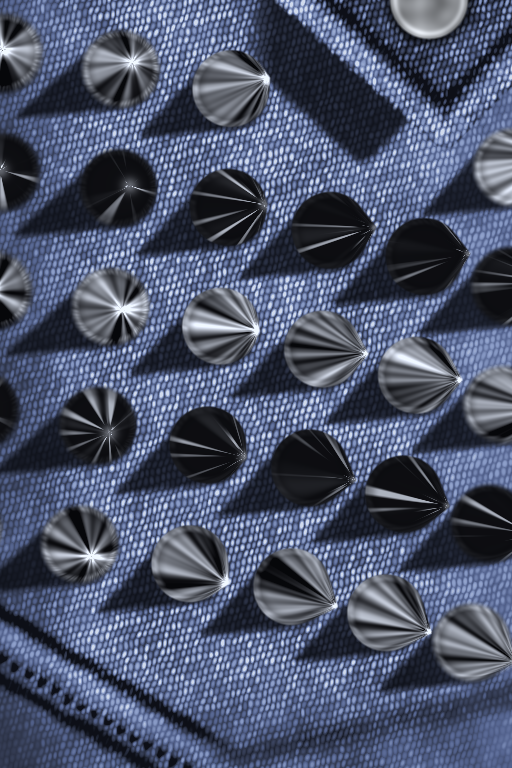
A WebGL 2 fragment shader for this texture:

```glsl
#version 300 es
precision highp float;
// Rows of pointed metal studs, alternately silver and black, on worn blue denim.
// A bent 6 by 5 lattice places cones and their shadows; streaks fan from each tip.
// Twill cells form the cloth, with a frayed flap above and a stitched seam below.
uniform vec2 u_resolution;
out vec4 fragColor;

float hash(vec2 p) {
  vec3 q = fract(p.xyx * vec3(0.1031, 0.103, 0.0973));
  q += dot(q, q.yzx + 33.33);
  return fract((q.x + q.y) * q.z);
}

vec2 gradient(vec2 cell) {
  float a = 6.2832 * hash(cell);
  return vec2(cos(a), sin(a));
}

float noise(vec2 p) {
  vec2 i = floor(p), f = fract(p), u = f * f * f * (f * (f * 6.0 - 15.0) + 10.0), e = vec2(1, 0);
  return mix(mix(dot(gradient(i), f), dot(gradient(i + e), f - e), u.x),
             mix(dot(gradient(i + e.yx), f - e.yx), dot(gradient(i + 1.0), f - 1.0), u.x), u.y);
}

// Soft line around zero
float ridge(float x, float tightness) { return exp(-x * x * tightness); }

// Indigo ramp from shadow to bleached thread
vec3 denim(float t) {
  vec3 c = mix(vec3(0.05, 0.06, 0.09), vec3(0.20, 0.23, 0.32), smoothstep(0.0, 0.35, t));
  c = mix(c, vec3(0.33, 0.39, 0.56), smoothstep(0.3, 0.55, t));
  c = mix(c, vec3(0.54, 0.61, 0.78), smoothstep(0.5, 0.78, t));
  return mix(c, vec3(0.82, 0.86, 0.93), smoothstep(0.75, 1.05, t));
}

// Staggered slanted threads, about -0.5 to 0.5
float weave(vec2 p) {
  p += 0.05 * vec2(noise(p * 3.0), noise(p * 3.0 + 40.0));
  vec2 q = vec2(p.x + 0.25 * p.y, p.y - 0.3 * p.x) / vec2(0.105, 0.17);
  q.y += floor(q.x) * 0.37;
  float thread = smoothstep(0.62, 0.1, length((fract(q) - 0.5) * vec2(1.0, 0.85)));
  return thread * (0.5 + 0.7 * hash(floor(q) + 50.0)) - 0.45;
}

// Distance to the outline of a disc joined to a small tip at h
float cone(vec2 p, vec2 h, float r1, float r2) {
  float len = length(h);
  if (len <= r1 - r2) return length(p) - r1;
  vec2 e = h / len;
  p = vec2(abs(p.x * e.y - p.y * e.x), dot(p, e));
  float b = (r1 - r2) / len, a = sqrt(1.0 - b * b), k = dot(p, vec2(-b, a));
  if (k < 0.0) return length(p) - r1;
  if (k > a * len) return length(p - vec2(0, len)) - r2;
  return dot(p, vec2(a, b)) - r1;
}

float flap(vec2 p) {
  vec2 d = vec2(dot(p - vec2(5.37, 0), vec2(-0.671, 0.742)),
                dot(p - vec2(8.95, 2.75), vec2(0.716, 0.698))) + 0.3;
  return length(max(d, 0.0)) + min(max(d.x, d.y), 0.0) - 0.3;
}

vec2 studCenter(float c, float r) {
  return vec2(0.06 + 2.38 * c - 0.078 * c * c - 0.05 * r * r,
              1.02 + 0.293 * c + 0.031 * c * c + 2.32 * r);
}

// The flap replaces two studs of the top row
bool covered(float c, float r) { return r < 0.5 && c > 2.5 && c < 4.5; }

// Metal seen along the cone; d runs from the tip
vec3 metal(vec2 d, float edge, float c, float r) {
  float l = length(d), silver = 1.0 - mod(r, 2.0), sharp = smoothstep(0.5, 2.5, c);
  vec2 n = d / (l + 0.02), seed = vec2(c * 7.3, r * 5.7);
  float broad = noise(n * 2.4 + seed), fine = noise(n * mix(3.0, 8.0, sharp) + seed + 20.0);
  float bright = 0.5 + 0.9 * broad + 0.8 * fine - 0.4 * n.y * n.y * (1.0 - 0.5 * sharp);
  float black = 0.03 + 0.75 * smoothstep(0.18, 0.5, fine) + 0.12 * smoothstep(0.1, 0.5, broad);
  float v = mix(black, bright, silver) * mix(1.0, 0.55, smoothstep(-0.3, 0.0, edge));
  float fuzz = 0.6 + 0.8 * noise(n * 14.0 + l * 3.0);
  v += (0.08 + 0.3 * silver) * fuzz * smoothstep(-0.16, -0.06, edge);
  float glint = exp(-l * l / mix(0.025, 0.004, smoothstep(1.0, 3.0, c)));
  v += glint * mix(0.4, 1.0, silver);
  return mix(vec3(0.025, 0.027, 0.04), vec3(0.86, 0.89, 0.95), clamp(v, 0.0, 1.1));
}

void main() {
  // Ten units across, fifteen down from the top
  vec2 p = gl_FragCoord.xy / u_resolution;
  p = vec2(p.x * 10.0, (1.0 - p.y) * 15.0);
  float focus = 0.35 + 0.65 * smoothstep(0.0, 2.5, p.x) * (1.0 - smoothstep(7.0, 10.0, p.x));
  focus *= mix(1.0, 0.45, smoothstep(12.8, 14.5, p.y));
  float threads = weave(p), mottling = noise(p * 0.8) + 0.5 * noise(p * 3.1);
  float tone = 0.62 + 0.65 * focus * threads + 0.14 * mottling;
  tone -= 0.2 * (1.0 - smoothstep(0.0, 2.0, p.x)) + 0.12 * smoothstep(12.0, 15.0, p.y);

  // Stitched seam at lower left and soft fold at lower right
  float s = (p.y - 11.95 - 0.6 * p.x + 0.1 * noise(p * 2.0)) / 1.17;
  float twist = sin((p.x + 0.6 * p.y) * 18.0), seam = 1.0 - smoothstep(3.2, 5.0, p.x);
  float grooves = ridge(s, 70.0) + 0.8 * ridge(s - 1.1, 60.0);
  tone += seam * (0.2 * ridge(s - 0.35, 30.0) - 0.6 * grooves);
  tone -= seam * ridge(s - 0.72 - 0.06 * twist, 160.0) * (0.3 + 0.4 * twist);
  tone -= 0.22 * ridge(p.y - 14.9 + 0.22 * (p.x - 4.0), 12.0) * smoothstep(3.5, 5.0, p.x);

  // Shadows fall to the lower left
  float shade = 1.0 - smoothstep(-0.12, 0.15, flap(p + vec2(1.6, -0.25)));
  shade *= smoothstep(4.6, 5.4, p.x);
  vec3 color;
  for (int i = 0; i < 30; i++) {
    float c = float(i % 6), r = float(i / 6);
    if (covered(c, r)) continue;
    vec2 reach = vec2(-1.72 - 0.25 * max(0.0, 2.0 - c), 0.85);
    float d = cone(p - studCenter(c, r) - vec2(0, 0.06), reach, 0.74, 0.05);
    shade = max(shade, 1.0 - smoothstep(-0.1, 0.1, d));
  }
  color = denim(tone * (1.0 - 0.78 * shade));

  // Studs, softer away from the middle columns
  for (int i = 0; i < 30; i++) {
    float c = float(i % 6), r = float(i / 6);
    if (covered(c, r)) continue;
    vec2 q = p - studCenter(c, r);
    vec2 tip = vec2(0.86 * smoothstep(0.2, 2.6, c), (0.145 * r - 0.2) * min(1.0, 0.3 + 0.35 * c));
    float blur = 0.025 + 0.045 * max(0.0, 2.0 - c) + 0.05 * max(0.0, c - 4.0);
    float d = cone(q, tip, 0.75, 0.04);
    if (d < blur) color = mix(metal(q - tip, d, c, r), color, smoothstep(-blur, blur, d));
  }

  // Frayed flap with a pale hem, and a plain round button
  float f = flap(p) + 0.08 * noise(p * 7.0);
  float hem = smoothstep(-0.6, -0.35, f) * (1.0 - smoothstep(-0.12, 0.02, f));
  float cloth = 0.42 + 0.6 * threads + 0.2 * mottling + hem * (0.3 + 0.25 * noise(p * 6.0));
  cloth -= 0.4 * ridge(f + 0.72, 90.0);
  color = mix(denim(cloth), color, smoothstep(-0.04, 0.04, f));
  float button = length(p - vec2(8.38, 0.0)) - 0.76;
  color *= 0.3 + 0.7 * smoothstep(0.0, 0.25, button);
  float sheen = 0.55 + 0.25 * noise(p * 2.5) + 0.25 * ridge(button + 0.1, 300.0);
  color = mix(vec3(0.95, 0.97, 1.0) * sheen, color, smoothstep(-0.03, 0.03, button));
  fragColor = vec4(color, 1.0);
}
```
